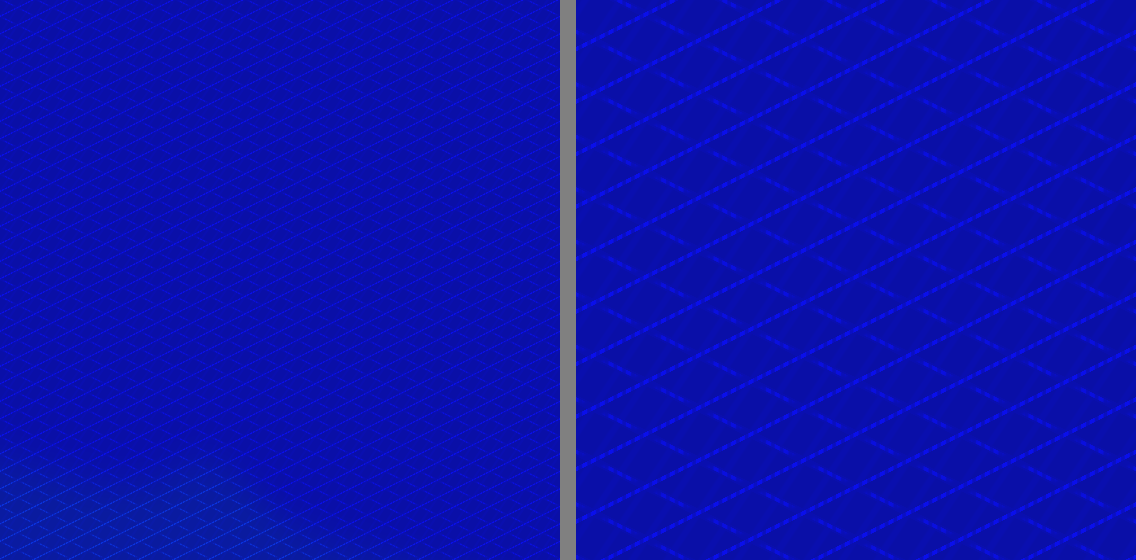
Left, the full canvas; right, a detail of the centre.
Write a WebGL 1 fragment shader that draws this pattern.

```glsl
precision highp float;
// Blue lattice of flat 2:1 diamonds, 16 across and 32 down: dotted rising lines,
// short dotted falling dashes between them, faint steep hatching in the cells,
// and a soft teal wash at the lower left. Built from periodic line distances.
uniform vec2 u_resolution;

float hash(vec2 p) {
  vec3 q = fract(vec3(p.xyx) * 0.1031);
  q += dot(q, q.yzx + 33.33);
  return fract((q.x + q.y) * q.z);
}

// Distance to the nearest whole number
float toLine(float t) {
  return abs(fract(t + 0.5) - 0.5);
}

float stroke(float dist, float halfWidth, float pixel) {
  return 1.0 - smoothstep(halfWidth - 0.25 * pixel, halfWidth + 0.25 * pixel, dist);
}

// Stain with an uneven upper edge, highest at the left and near x = 0.38
float tealWash(vec2 uv) {
  float bump = (uv.x - 0.38) / 0.11;
  float top = 0.21 - 0.25 * uv.x + 0.085 * exp(-bump * bump);
  return 1.0 - smoothstep(-0.09, 0.03, uv.y - top);
}

void main() {
  vec2 uv = gl_FragCoord.xy / u_resolution;
  vec2 grid = uv * vec2(16.0, 32.0);
  float pixel = 32.0 / u_resolution.y;

  // Coordinates across the rising and the falling lines
  float rise = grid.y - grid.x - 0.0625;
  float fall = grid.y + grid.x - 0.0625;
  vec2 cell = floor(vec2(rise, fall));

  // Dots: 12 along each repeat
  float dots = smoothstep(0.1, 0.65, 0.5 + 0.5 * cos(6.2832 * 12.0 * grid.x));

  // Cell shading: flat ground with steep lighter hatching
  float hatch = 1.0 - smoothstep(0.06, 0.16, toLine(fall - 2.0 * rise));
  float halo = stroke(toLine(fall), 0.08, pixel);
  float tone = 0.656 + 0.03 * max(hatch, halo) + 0.008 * (hash(cell) - 0.5);
  vec3 color = vec3(0.04, 0.06, tone);

  // Teal wash
  float wash = tealWash(uv);
  color = mix(color, vec3(0.04, 0.105, tone - 0.03), wash);
  vec3 lineColor = mix(vec3(0.04, 0.06, 0.92), vec3(0.04, 0.2, 0.88), wash);

  // Falling dashes, strongest midway between two rising lines
  float dash = smoothstep(0.14, 0.34, toLine(rise));
  float falling = stroke(toLine(fall), 0.04, pixel);
  color = mix(color, lineColor, falling * dash * mix(0.25, 0.8, dots));

  // Rising lines
  float rising = stroke(toLine(rise), 0.042, pixel);
  color = mix(color, lineColor, rising * mix(0.35, 1.0, dots));

  gl_FragColor = vec4(color, 1.0);
}
```
